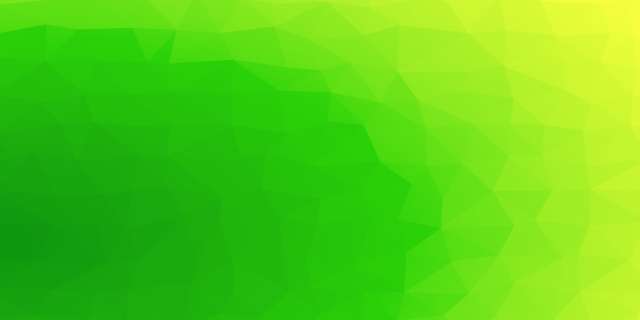
Reproduce this background procedurally as a WebGL 1 fragment shader.

```glsl
precision highp float;
// Low-poly background: a jittered grid of facets, dark green at the lower left
// fading radially through bright green and lime to yellow at the upper right.
// Each grid cell is split along its shorter diagonal into two flat triangles.

uniform vec2 u_resolution;

const vec2 CELLS = vec2(14.0, 10.0);       // grid cells across the canvas
const vec2 JITTER = vec2(0.36, 0.25);      // vertex offset, in cells
const vec2 GLOW_CENTER = vec2(0.0, 0.245); // darkest point, 0..1 canvas
const float FACET_NOISE = 0.018;           // random tone shift per facet
const float INNER_SHADE = 0.35;            // smooth shading left within a facet

const vec3 DEEP_GREEN = vec3(0.06, 0.59, 0.06);
const vec3 MID_GREEN = vec3(0.11, 0.68, 0.05);
const vec3 BRIGHT_GREEN = vec3(0.17, 0.82, 0.03);
const vec3 LEAF_GREEN = vec3(0.34, 0.87, 0.07);
const vec3 LIME = vec3(0.57, 0.92, 0.13);
const vec3 PALE_LIME = vec3(0.76, 0.96, 0.18);
const vec3 YELLOW = vec3(0.96, 1.00, 0.24);

float hash(vec2 p) {
  return fract(sin(dot(p, vec2(127.1, 311.7))) * 43758.545);
}

// Jittered grid vertex, in cell units
vec2 vertex(vec2 id) {
  vec2 offset = vec2(hash(id), hash(id + 37.3)) * 2.0 - 1.0;
  return id + offset * JITTER;
}

float span(float lo, float hi, float x) {
  return clamp((x - lo) / (hi - lo), 0.0, 1.0);
}

// Colour by distance from the dark centre
vec3 ramp(float r) {
  vec3 col = mix(DEEP_GREEN, MID_GREEN, span(0.04, 0.32, r));
  col = mix(col, BRIGHT_GREEN, span(0.32, 0.64, r));
  col = mix(col, LEAF_GREEN, span(0.64, 0.71, r));
  col = mix(col, LIME, span(0.71, 0.85, r));
  col = mix(col, PALE_LIME, span(0.85, 1.0, r));
  return mix(col, YELLOW, span(1.0, 1.2, r));
}

// Signed distance to the line a-b, positive on its left, in canvas heights
float edge(vec2 p, vec2 a, vec2 b, vec2 scale) {
  vec2 dir = normalize((b - a) * scale);
  vec2 rel = (p - a) * scale;
  return dir.x * rel.y - dir.y * rel.x;
}

// Facet colour times its antialiased coverage, with the coverage in alpha
vec4 facet(vec2 p, vec2 a, vec2 b, vec2 c, vec2 scale) {
  float d = min(edge(p, a, b, scale),
                min(edge(p, b, c, scale), edge(p, c, a, scale)));
  float coverage = clamp(d * u_resolution.y + 0.5, 0.0, 1.0);
  vec2 centroid = (a + b + c) / 3.0;
  vec2 shadePoint = mix(centroid, p, INNER_SHADE) / CELLS;
  float r = length(shadePoint - GLOW_CENTER);
  r += (hash(floor(centroid * 16.0)) * 2.0 - 1.0) * FACET_NOISE;
  return vec4(ramp(r), 1.0) * coverage;
}

void main() {
  vec2 uv = gl_FragCoord.xy / u_resolution;
  vec2 p = uv * CELLS;
  vec2 scale = vec2(u_resolution.x / u_resolution.y, 1.0) / CELLS;

  // Gather the facets of the nearby cells
  vec4 sum = vec4(0.0);
  for (int j = -1; j <= 1; j++) {
    for (int i = -1; i <= 1; i++) {
      vec2 id = floor(p) + vec2(float(i), float(j));
      vec2 a = vertex(id);
      vec2 b = vertex(id + vec2(1.0, 0.0));
      vec2 c = vertex(id + vec2(1.0, 1.0));
      vec2 d = vertex(id + vec2(0.0, 1.0));
      if (distance(a, c) < distance(b, d)) {
        sum += facet(p, a, b, c, scale) + facet(p, a, c, d, scale);
      } else {
        sum += facet(p, a, b, d, scale) + facet(p, b, c, d, scale);
      }
    }
  }

  // A faint share of the smooth ramp fills any gap at shared corners
  sum += vec4(ramp(length(uv - GLOW_CENTER)), 1.0) * 0.001;
  gl_FragColor = vec4(sum.rgb / sum.a, 1.0);
}
```
